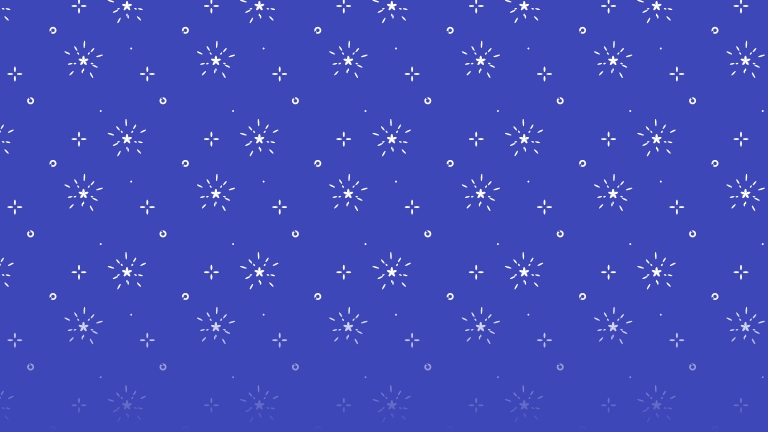
Write a Shadertoy shader that draws this pattern.

```glsl
// White sparkle bursts, crosses, rings and dots tiled on indigo, fading out at the bottom.

const float CANVAS_HEIGHT = 432.0;          // design units, bottom to top
const vec2 PERIOD = vec2(132.4, 133.1);     // one repeat of the pattern
const vec3 INDIGO = vec3(0.238, 0.278, 0.72);
const vec3 WHITE = vec3(1.0);
const float TAU = 6.2831853;

// Rays of a burst: angle in degrees, inner radius, outer radius
const int RAY_COUNT = 10;
const vec3 RAYS[RAY_COUNT] = vec3[](
    vec3(87.0, 13.5, 19.5), vec3(122.0, 12.5, 16.5),
    vec3(154.0, 15.5, 20.5), vec3(193.0, 12.0, 15.5),
    vec3(226.0, 15.0, 19.5), vec3(299.0, 14.0, 19.0),
    vec3(335.0, 10.5, 15.0), vec3(17.0, 14.0, 19.5),
    vec3(50.0, 12.0, 16.0), vec3(264.0, 9.5, 12.0)
);

vec2 polar(float angle) {
    return vec2(cos(angle), sin(angle));
}

// Position relative to the nearest repeat of an anchor
vec2 tileAround(vec2 p, vec2 anchor) {
    return mod(p - anchor + 0.5 * PERIOD, PERIOD) - 0.5 * PERIOD;
}

// Stroke from a to b, slimmer at its ends
float leafStroke(vec2 p, vec2 a, vec2 b, float halfWidth) {
    vec2 ab = b - a;
    float t = clamp(dot(p - a, ab) / dot(ab, ab), 0.0, 1.0);
    float taper = mix(0.65, 1.0, 4.0 * t * (1.0 - t));
    return length(p - a - ab * t) - halfWidth * taper;
}

float star(vec2 p) {
    float d = 1e3;
    for (int i = 0; i < 5; i++) {
        vec2 dir = polar(TAU * (0.25 + float(i) / 5.0));
        d = min(d, leafStroke(p, vec2(0.0), dir * 4.2, 1.25));
    }
    return d;
}

float burst(vec2 p) {
    float d = star(p);
    // Long outer rays
    for (int i = 0; i < RAY_COUNT; i++) {
        vec2 dir = polar(radians(RAYS[i].x));
        d = min(d, leafStroke(p, dir * RAYS[i].y, dir * RAYS[i].z, 0.75));
    }
    // Short ticks between the arms of the star
    for (int i = 0; i < 5; i++) {
        vec2 dir = polar(TAU * (0.15 + float(i) / 5.0));
        d = min(d, leafStroke(p, dir * 8.2, dir * 9.8, 0.75));
    }
    return d;
}

float cross4(vec2 p) {
    vec2 q = abs(p);
    q = vec2(max(q.x, q.y), min(q.x, q.y));
    return leafStroke(q, vec2(2.7, 0.0), vec2(6.7, 0.0), 0.95);
}

// Small ring with a notch cut toward the given angle
float notchedRing(vec2 p, float notchAngle) {
    float ring = abs(length(p) - 2.6) - 0.85;
    float notch = length(p - 2.9 * polar(notchAngle)) - 1.0;
    return max(ring, -notch);
}

float dotMark(vec2 p) {
    return length(p) - 0.9;
}

// Distance to the nearest mark of the repeating pattern
float pattern(vec2 p) {
    float d = burst(tileAround(p, vec2(83.5, 371.2)));
    vec2 mirrored = tileAround(p, vec2(127.0, 426.0)) * vec2(-1.0, 1.0);
    d = min(d, burst(mirrored));
    d = min(d, cross4(tileAround(p, vec2(14.9, 358.0))));
    d = min(d, cross4(tileAround(p, vec2(79.0, 426.0))));
    d = min(d, notchedRing(tileAround(p, vec2(53.0, 401.7)), radians(215.0)));
    d = min(d, notchedRing(tileAround(p, vec2(30.6, 331.2)), radians(110.0)));
    d = min(d, dotMark(tileAround(p, vec2(131.2, 383.5))));
    d = min(d, dotMark(tileAround(p, vec2(100.7, 321.0))));
    return d;
}

void mainImage(out vec4 fragColor, in vec2 fragCoord) {
    float unitsPerPixel = CANVAS_HEIGHT / iResolution.y;
    vec2 p = fragCoord * unitsPerPixel;

    float coverage = clamp(0.5 - pattern(p) / unitsPerPixel, 0.0, 1.0);
    float fade = clamp(p.y / (0.32 * CANVAS_HEIGHT), 0.0, 1.0);

    fragColor = vec4(mix(INDIGO, WHITE, coverage * fade), 1.0);
}
```
